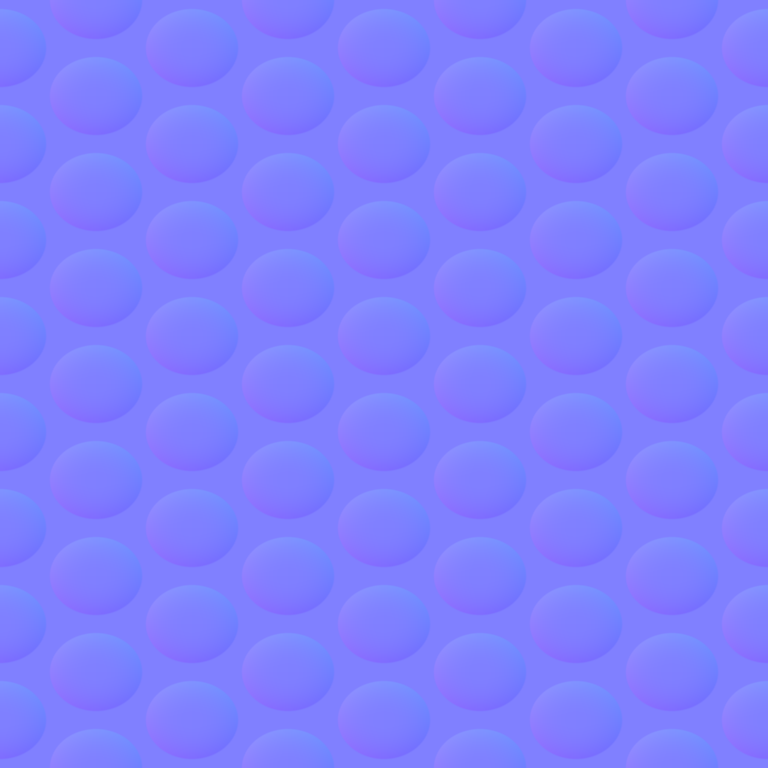
This texture map is drawn by a WebGL 1 fragment shader. Its source:

```glsl
precision highp float;

uniform vec2 u_resolution;

#define REPEATS 8.0                  // bumps across and down, must be even
#define BUMP_RADII vec2(0.48, 0.406) // in cells
#define EDGE_TILT vec2(-0.07, 0.08)  // red and green shift at the rim
#define TILT_POWER 1.0               // how the tilt grows from centre to rim
#define EDGE_SOFTNESS 1.5            // rim width in units of 1/512 canvas
#define FLAT_NORMAL vec3(0.5, 0.5, 1.0)

// Offset from the nearest bump centre; even columns shift by half a cell.
vec2 staggeredCell(vec2 p) {
    float column = floor(p.x + 0.5);
    float shift = 0.5 - 0.5 * mod(column, 2.0);
    return vec2(p.x - column, fract(p.y - shift + 0.5) - 0.5);
}

// Approximate signed distance to an ellipse, negative inside.
float ellipseDistance(vec2 p, vec2 radii) {
    float r = length(p / radii);
    float slope = length(p / (radii * radii));
    return r * (r - 1.0) / max(slope, 0.001);
}

void main() {
    vec2 uv = gl_FragCoord.xy / u_resolution;
    vec2 local = staggeredCell(uv * REPEATS);

    // Rim coverage
    float softness = EDGE_SOFTNESS * REPEATS / 512.0;
    float rim = ellipseDistance(local, BUMP_RADII);
    float coverage = 1.0 - smoothstep(-0.5 * softness, 0.5 * softness, rim);

    // Tilt is zero at the crown and steepest at the rim
    vec2 unit = local / BUMP_RADII;
    float steepness = pow(min(length(unit), 1.0), TILT_POWER);
    vec2 tilt = EDGE_TILT * unit * steepness * coverage;

    gl_FragColor = vec4(FLAT_NORMAL + vec3(tilt, 0.0), 1.0);
}
```
